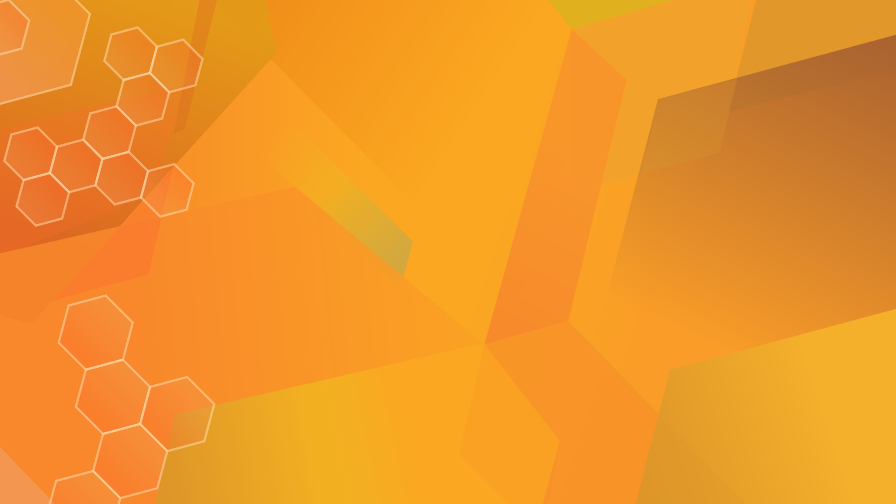
Give the GLSL for this background, as a WebGL 2 fragment shader.

```glsl
#version 300 es
precision highp float;

uniform vec2 u_resolution;
out vec4 fragColor;

// Canvas is 16 by 9 units
const float CANVAS_HEIGHT = 9.0;
const float LINE_WIDTH = 0.022;
const float LINE_ALPHA = 0.5;
const float FILL_ALPHA = 0.30;

const vec3 AMBER = vec3(0.985, 0.655, 0.13);
const vec3 ORANGE = vec3(0.97, 0.56, 0.16);
const vec3 TANGERINE = vec3(0.98, 0.615, 0.155);
const vec3 CORAL = vec3(0.99, 0.42, 0.19);
const vec3 RUST = vec3(0.86, 0.40, 0.13);
const vec3 BROWN = vec3(0.66, 0.38, 0.19);
const vec3 OCHRE = vec3(0.87, 0.59, 0.16);
const vec3 GOLD = vec3(0.95, 0.69, 0.13);
const vec3 OLIVE = vec3(0.83, 0.66, 0.24);
const vec3 PEACH = vec3(0.95, 0.60, 0.33);
const vec3 LINE_COLOR = vec3(1.0, 0.88, 0.70);

// Honeycomb axes and the occupied cells of both clusters
const vec2 AXIS_U = vec2(0.966, -0.259);
const vec2 AXIS_V = vec2(0.259, -0.966);
const vec2 UPPER_ORIGIN = vec2(2.333, 8.04);
const vec2 LOWER_ORIGIN = vec2(1.71, 3.06);
const float UPPER_SPACING = 0.842;
const float LOWER_SPACING = 1.187;
const vec2 UPPER_CELLS[9] = vec2[9](vec2(0, 0), vec2(1, 0), vec2(0, 1), vec2(-1, 2),
    vec2(-2, 3), vec2(-3, 3), vec2(-3, 4), vec2(-1, 3), vec2(0, 3));
const vec2 LOWER_CELLS[5] = vec2[5](vec2(0, 0), vec2(0, 1), vec2(1, 1), vec2(0, 2), vec2(-1, 3));

vec2 p;
float pixel;
vec3 color;

// Smooth half plane, filled to the left of a -> b
float edge(vec2 a, vec2 b) {
    vec2 e = b - a;
    return clamp(0.5 + dot(p - a, vec2(-e.y, e.x)) / (length(e) * pixel), 0.0, 1.0);
}

// Convex quad, corners counterclockwise
float quad(vec2 a, vec2 b, vec2 c, vec2 d) {
    return edge(a, b) * edge(b, c) * edge(c, d) * edge(d, a);
}

float ramp(vec2 a, vec2 b) {
    return clamp(dot(p - a, b - a) / dot(b - a, b - a), 0.0, 1.0);
}

void paint(vec3 tint, float alpha) {
    color = mix(color, tint, alpha);
}

// Translucent hexagon with a thin outline
void hexagon(vec2 center, float apothem, vec3 inner, vec3 outer, float alpha) {
    vec2 q = p - center;
    float u = dot(q, AXIS_U), v = dot(q, AXIS_V);
    float d = max(max(abs(u), abs(v)), abs(u - v)) - apothem;
    float shade = clamp(0.5 + 0.5 * (q.x + q.y) / apothem, 0.0, 1.0);
    paint(mix(inner, outer, shade), alpha * clamp(0.5 - d / pixel, 0.0, 1.0));
    paint(LINE_COLOR, LINE_ALPHA * (1.0 - smoothstep(0.0, pixel, abs(d) - 0.5 * LINE_WIDTH)));
}

void main() {
    pixel = CANVAS_HEIGHT / u_resolution.y;
    p = gl_FragCoord.xy * pixel;

    // Base glow
    color = mix(ORANGE, AMBER, ramp(vec2(3.0, 5.5), vec2(6.5, 5.5)));
    paint(TANGERINE, ramp(vec2(8.5, 4.0), vec2(11.5, 3.0)));

    // Upper middle panel and yellow strip
    paint(mix(vec3(0.945, 0.56, 0.10), AMBER, ramp(vec2(4.5, 8.5), vec2(8.0, 6.2))),
        quad(vec2(3.7, 9.09), vec2(7.83, 4.92), vec2(9.27, 5.29), vec2(10.3, 9.3)));
    paint(mix(GOLD, OLIVE, ramp(vec2(5.9, 5.7), vec2(7.1, 4.4))), ramp(vec2(4.9, 6.6), vec2(6.3, 5.3))
        * quad(vec2(4.6, 6.3), vec2(7.15, 3.85), vec2(7.375, 4.69), vec2(4.9, 7.15)));

    // Dark upper left corner
    paint(mix(vec3(0.89, 0.60, 0.09), RUST, ramp(vec2(2.7, 9.0), vec2(1.2, 4.7))),
        0.95 * quad(vec2(4.73, 9.1), vec2(-20.0, 9.1), vec2(0.56, 3.21), vec2(4.94, 8.06)));
    paint(CORAL, 0.25 * quad(vec2(-1.0, 6.45), vec2(-1.0, 4.0), vec2(2.65, 5.5), vec2(3.4, 7.52)));
    paint(RUST, 0.35 * quad(vec2(3.58, 9.1), vec2(3.1, 6.6), vec2(3.3, 6.7), vec2(3.9, 9.1)));

    // Large left panel
    paint(mix(vec3(0.972, 0.53, 0.17), vec3(0.98, 0.63, 0.14), ramp(vec2(2.5, 2.5), vec2(8.5, 3.2))),
        0.88 * quad(vec2(-1.0, 4.25), vec2(-1.0, -3.0), vec2(8.65, 2.85), vec2(5.27, 5.67)));
    paint(CORAL, 0.4 * quad(vec2(3.08, 5.98), vec2(0.94, 3.63), vec2(2.65, 4.1), vec2(2.87, 5.04)));
    paint(PEACH, 0.9 * edge(vec2(0.98, 0.0), vec2(0.0, 1.02)));

    // Lower middle panels
    paint(ORANGE, 0.7 * quad(vec2(8.65, 2.85), vec2(9.2, -1.0), vec2(14.3, -1.0), vec2(10.15, 3.27)));
    vec3 glow = mix(OCHRE, GOLD, ramp(vec2(2.9, 0.8), vec2(5.6, 1.3)));
    glow = mix(glow, AMBER, ramp(vec2(6.0, 1.0), vec2(7.4, 1.3)));
    paint(glow, edge(vec2(10.0, 1.125), vec2(8.65, 2.85))
        * quad(vec2(3.125, 1.6), vec2(2.55, -1.0), vec2(9.42, -1.0), vec2(10.6, 3.33)));
    paint(ORANGE, 0.3 * quad(vec2(8.65, 2.85), vec2(8.2, 0.875), vec2(9.7, -0.6), vec2(10.0, 1.125)));

    // Upper right panels
    paint(OCHRE, 0.9 * quad(vec2(13.55, 9.2), vec2(13.0, 7.0), vec2(17.0, 8.0), vec2(17.0, 9.5)));
    paint(vec3(0.945, 0.635, 0.17), 0.85
        * quad(vec2(10.21, 8.48), vec2(10.2, 5.54), vec2(12.85, 6.27), vec2(13.5, 9.43)));
    paint(vec3(0.88, 0.69, 0.12), quad(vec2(9.7, 9.1), vec2(10.21, 8.48), vec2(12.0, 9.0), vec2(12.0, 9.3)));
    paint(BROWN, 0.95 * ramp(vec2(12.2, 3.0), vec2(14.8, 8.6))
        * quad(vec2(11.75, 7.23), vec2(10.38, 1.97), vec2(17.0, 3.75), vec2(17.0, 8.65)));
    paint(OCHRE, 0.25 * quad(vec2(11.75, 7.23), vec2(11.46, 5.89), vec2(12.85, 6.27), vec2(13.17, 7.6)));

    // Slanted orange band
    paint(mix(vec3(0.97, 0.58, 0.17), vec3(0.965, 0.53, 0.17), ramp(vec2(10.5, 6.0), vec2(8.7, 3.2))),
        0.9 * quad(vec2(10.21, 8.48), vec2(8.65, 2.85), vec2(10.15, 3.27), vec2(11.19, 7.58)));

    // Lower right panel
    float corner = quad(vec2(11.96, 2.396), vec2(11.1, -1.0), vec2(17.0, -1.0), vec2(17.0, 3.75));
    paint(mix(OCHRE, vec3(0.96, 0.69, 0.17), ramp(vec2(11.5, 0.8), vec2(14.8, 1.9))), corner);
    paint(OCHRE, 0.35 * corner * edge(vec2(13.33, 0.0), vec2(11.67, 1.7)));

    // Honeycomb clusters
    hexagon(vec2(0.342, 8.41), 1.133, PEACH, vec3(0.94, 0.58, 0.18), 0.75);
    hexagon(vec2(0.02, 8.5), 0.45, PEACH, CORAL, FILL_ALPHA);
    for (int i = 0; i < 9; i++) {
        vec2 cell = UPPER_CELLS[i].x * AXIS_U + UPPER_CELLS[i].y * AXIS_V;
        hexagon(UPPER_ORIGIN + UPPER_SPACING * cell, 0.5 * UPPER_SPACING, PEACH, CORAL, FILL_ALPHA);
    }
    for (int i = 0; i < 5; i++) {
        vec2 cell = LOWER_CELLS[i].x * AXIS_U + LOWER_CELLS[i].y * AXIS_V;
        hexagon(LOWER_ORIGIN + LOWER_SPACING * cell, 0.5 * LOWER_SPACING, CORAL, PEACH, FILL_ALPHA);
    }

    fragColor = vec4(color, 1.0);
}
```
